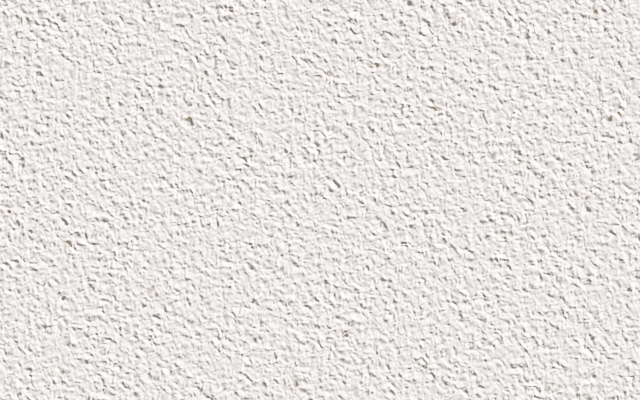
A WebGL 1 fragment shader for this texture:

```glsl
precision highp float;
// Rough white plaster under raking light from the upper right.
// A height field of fine gradient noise and scattered pits is shaded by its
// slope toward the light; an exponential tone curve deepens the crevices.
uniform vec2 u_resolution;

float hash(vec2 p) {
  vec3 q = fract(p.xyx * 0.1031);
  q += dot(q, q.yzx + 33.33);
  return fract((q.x + q.y) * q.z);
}

// Height at f of a random slope fixed to one lattice corner.
float corner(vec2 cell, vec2 f, vec2 offset) {
  vec2 id = cell + offset;
  vec2 gradient = 2.0 * vec2(hash(id), hash(id + 61.7)) - 1.0;
  return dot(gradient, f - offset);
}

float noise(vec2 p) {
  vec2 cell = floor(p);
  vec2 f = fract(p);
  vec2 blend = f * f * f * (f * (f * 6.0 - 15.0) + 10.0);
  float low = mix(corner(cell, f, vec2(0.0)), corner(cell, f, vec2(1.0, 0.0)), blend.x);
  float high = mix(corner(cell, f, vec2(0.0, 1.0)), corner(cell, f, vec2(1.0)), blend.x);
  return mix(low, high, blend.y);
}

// Sparse round holes: at most one per cell, kept clear of the cell borders.
float pits(vec2 p) {
  vec2 grid = p * 9.0;
  vec2 cell = floor(grid);
  vec2 center = 0.2 + 0.6 * vec2(hash(cell + 17.3), hash(cell + 51.7));
  float radius = mix(0.055, 0.1, hash(cell + 83.1));
  vec2 offset = fract(grid) - center;
  offset += 0.05 * vec2(noise(p * 60.0), noise(p * 60.0 + 40.0));
  float present = step(0.84, hash(cell + 5.9));
  return present * (1.0 - smoothstep(0.3 * radius, radius, length(offset)));
}

// Three octaves, turned against each other to hide the lattice.
float grainHeight(vec2 p) {
  mat2 turn = mat2(0.8, 0.6, -0.6, 0.8);
  vec2 medium = turn * p * 76.0 + 19.7;
  vec2 fine = turn * turn * p * 142.0 + 41.3;
  return 0.7 * noise(p * 43.0) + noise(medium) + 0.72 * noise(fine);
}

void main() {
  vec2 p = gl_FragCoord.xy / u_resolution.y;

  // x runs toward the light, y along the slightly stretched grains.
  vec2 lit = vec2(dot(p, vec2(0.6, 0.8)), 0.88 * dot(p, vec2(0.8, -0.6))) + 7.0;
  lit += 0.008 * vec2(noise(p * 34.0 + 11.0), noise(p * 34.0 + 73.0));
  vec2 stepToLight = vec2(0.0032, 0.0);
  float relief = grainHeight(lit - stepToLight) - grainHeight(lit + stepToLight);

  // Smooth plateaus alternate with rougher, broken patches.
  float roughness = 3.8 + 1.0 * noise(p * 9.0 + 3.0) + 2.4 * noise(p * 30.0 + 27.0);

  // Pits shade on the wall nearest the light and catch it on the far rim.
  vec2 rim = vec2(0.0024, 0.0032);
  float hole = pits(p);
  float slope = relief * roughness - 2.0 * hole + 0.8 * (pits(p + rim) - hole);

  float shade = min(0.114 * exp(-0.5 * slope) - 0.021, 0.48);
  vec3 plaster = vec3(1.01, 1.0, 0.995) - shade * vec3(0.96, 1.0, 1.05);
  plaster -= hole * vec3(0.0, 0.02, 0.05);
  gl_FragColor = vec4(clamp(plaster, 0.0, 1.0), 1.0);
}
```
